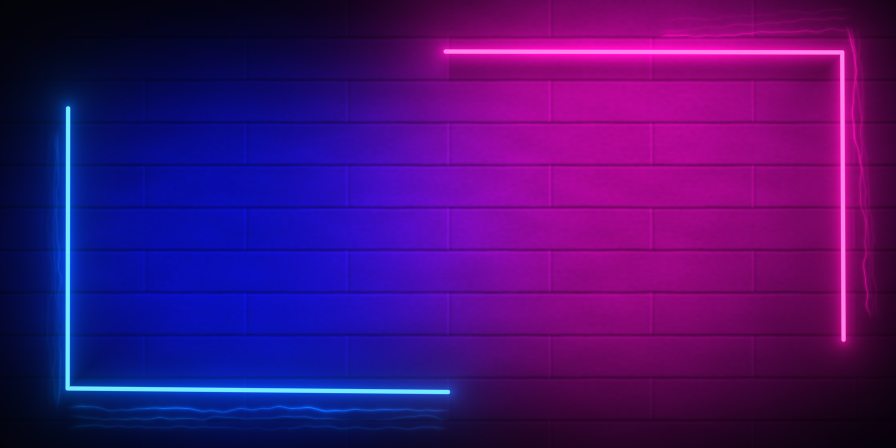
Give the GLSL for this background, as a WebGL 1 fragment shader.

```glsl
precision highp float;
// A dark brick wall washed by a blue and a magenta pool of light, with two
// L-shaped neon tubes (cyan lower left, pink upper right). Tubes are segment
// distances; bricks are a repeated grid; wisps are noise-bent curves.

uniform vec2 u_resolution;

#define BRICK_SIZE vec2(0.453, 0.0949)
#define BRICK_ORIGIN vec2(0.094, 0.0625)
#define TUBE_RADIUS 0.0048
#define BLUE_LIGHT vec3(0.02, 0.045, 0.70)
#define MAGENTA_LIGHT vec3(0.66, 0.02, 0.53)
#define CYAN_CORE vec3(0.45, 0.92, 1.0)
#define CYAN_GLOW vec3(0.0, 0.42, 0.78)
#define PINK_CORE vec3(1.0, 0.50, 0.92)
#define PINK_GLOW vec3(0.90, 0.03, 0.56)
#define WALL_AMBIENT vec3(0.010, 0.008, 0.030)

vec2 hashGradient(vec2 cell) {
  vec2 h = vec2(dot(cell, vec2(127.1, 311.7)), dot(cell, vec2(269.5, 183.3)));
  return 2.0 * fract(sin(h) * 43758.5) - 1.0;
}

float gradientNoise(vec2 p) {
  vec2 i = floor(p), f = p - i;
  vec2 w = f * f * f * (f * (f * 6.0 - 15.0) + 10.0);
  vec2 e = vec2(1.0, 0.0);
  float low = mix(dot(hashGradient(i), f),
                  dot(hashGradient(i + e.xy), f - e.xy), w.x);
  float high = mix(dot(hashGradient(i + e.yx), f - e.yx),
                   dot(hashGradient(i + e.xx), f - e.xx), w.x);
  return mix(low, high, w.y);
}

float segmentDistance(vec2 p, vec2 a, vec2 b) {
  vec2 pa = p - a, ba = b - a;
  return length(pa - ba * clamp(dot(pa, ba) / dot(ba, ba), 0.0, 1.0));
}

// Soft elliptical light with a broad, flat centre
float lightPool(vec2 p, vec2 center, vec2 radius) {
  float d = length((p - center) / radius);
  return exp(-d * d * d);
}

// Brightness of the bricks: surface grain, dark joints, lit lower edges
float brickShade(vec2 p) {
  vec2 warped = p + 0.0015 * gradientNoise(p * 14.0);
  vec2 grid = (warped - BRICK_ORIGIN) / BRICK_SIZE;
  float row = floor(grid.y);
  grid.x += 0.5 * mod(row, 2.0);
  grid.x -= 0.04 * mod(row, 2.0) * 0.02;
  vec2 joint = (fract(grid + 0.5) - 0.5) * BRICK_SIZE;
  float bed = exp(-pow(joint.y / 0.0036, 2.0));
  float rim = exp(-pow((joint.y + 0.006) / 0.0028, 2.0));
  float upright = exp(-pow(joint.x / 0.0026, 2.0));
  float uprightShade = exp(-pow((joint.x - 0.006) / 0.003, 2.0));
  float grain = 0.08 * gradientNoise(p * vec2(9.0, 22.0))
              + 0.06 * gradientNoise(p * vec2(70.0, 110.0));
  float tone = 0.05 * sin(dot(vec2(floor(grid.x), row), vec2(12.9, 7.3)));
  return 1.0 + grain + tone - 0.27 * bed + 0.10 * rim
       + 0.13 * upright - 0.08 * uprightShade;
}

// Thin strands along q.x, wandering about q.y = 0, between two ends
float wisps(vec2 q, float start, float end, float spread, float seed) {
  float total = 0.0;
  for (int i = 0; i < 3; i++) {
    float k = float(i);
    float bend = 0.014 * gradientNoise(vec2(q.x * 9.0, seed + k * 3.7))
               + 0.008 * gradientNoise(vec2(q.x * 27.0, seed + k * 5.3));
    float d = abs(q.y - bend - spread * k);
    float strand = exp(-d / 0.0024) + 0.22 * exp(-d / 0.012);
    float fade = 0.65 + 0.9 * gradientNoise(vec2(q.x * 6.0, seed + k * 8.1));
    total += strand * fade / (1.0 + 1.6 * k);
  }
  return total * smoothstep(start, start + 0.04, q.x)
               * (1.0 - smoothstep(end - 0.04, end, q.x));
}

// Halo added to the wall, then the bright tube laid over it
vec3 addTube(vec3 color, float d, vec3 core, vec3 glow, float pixel) {
  color += glow * (0.50 * exp(-d / 0.014) + 0.24 * exp(-d / 0.065));
  float mask = 1.0 - smoothstep(-pixel, pixel, d - TUBE_RADIUS);
  return mix(color, core, mask);
}

void main() {
  vec2 p = gl_FragCoord.xy / u_resolution * vec2(2.0, 1.0);
  float pixel = 0.75 / u_resolution.y;

  // Wall and its two washes of light
  vec3 color = WALL_AMBIENT
    + BLUE_LIGHT * lightPool(p, vec2(0.58, 0.45), vec2(0.52, 0.40))
    + MAGENTA_LIGHT * lightPool(p, vec2(1.40, 0.61), vec2(0.56, 0.52));
  color *= brickShade(p);

  // Shadow cast just below the pink bar
  float shadow = segmentDistance(p, vec2(1.02, 0.845), vec2(1.84, 0.845));
  color *= 1.0 - 0.28 * exp(-pow(shadow / 0.025, 2.0));

  // Electric wisps trailing beside the tubes
  float cyanWisp = 0.85 * wisps(vec2(p.x, 0.086 - p.y), 0.145, 1.01, 0.020, 2.3)
    + 0.28 * wisps(vec2(p.y, 0.131 - p.x), 0.08, 0.72, 0.010, 11.6);
  float lean = 1.900 + 0.070 * (0.88 - p.y);
  float pinkWisp = 0.60 * wisps(vec2(p.y, p.x - lean), 0.28, 0.95, 0.009, 23.4)
    + 0.50 * wisps(vec2(p.x, p.y - 0.915 - 0.06 * (p.x - 1.5)),
                   1.46, 1.91, 0.020, 31.7);
  color += CYAN_GLOW * cyanWisp + PINK_GLOW * pinkWisp * 0.75;

  // Neon tubes
  vec2 cyanCorner = vec2(0.151, 0.133), pinkCorner = vec2(1.880, 0.883);
  float cyan = min(segmentDistance(p, cyanCorner, vec2(0.152, 0.758)),
                   segmentDistance(p, cyanCorner, vec2(1.000, 0.125)));
  float pink = min(segmentDistance(p, pinkCorner, vec2(0.995, 0.885)),
                   segmentDistance(p, pinkCorner, vec2(1.883, 0.242)));
  color = addTube(color, cyan, CYAN_CORE, CYAN_GLOW, pixel);
  color = addTube(color, pink, PINK_CORE, PINK_GLOW, pixel);

  gl_FragColor = vec4(clamp(color, 0.0, 1.0), 1.0);
}
```
